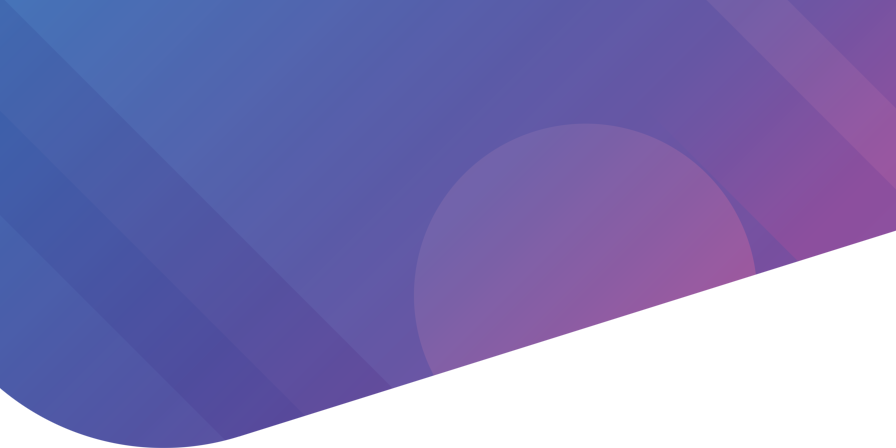
Write a Shadertoy shader that draws this background.

```glsl
// Antialiased coverage of the side where d is positive
float cover(float d) {
    return smoothstep(-0.75, 0.75, d * iResolution.y);
}

// Coverage of a strip between two values of s
float strip(float s, float low, float high) {
    return cover((s - low) * 0.707) * cover((high - s) * 0.707);
}

// Distance inside a panel with a sloped lower edge and a round corner
float panelDistance(vec2 p) {
    const float radius = 0.565;
    vec2 q = p - vec2(0.365, 0.565);
    vec2 along = vec2(0.954, 0.299);
    vec2 normal = vec2(-along.y, along.x);
    float corner = radius - length(vec2(q.x, min(q.y, 0.0)));
    float slope = radius + dot(q, normal);
    return dot(q, along) < 0.0 ? corner : slope;
}

void mainImage(out vec4 fragColor, in vec2 fragCoord) {
    vec2 p = fragCoord / iResolution.xy * vec2(2.0, 1.0);
    float u = p.x + 1.0 - p.y; // towards the lower right
    float s = p.x + p.y - 1.0; // towards the upper right

    // Blue to violet diagonal gradient
    vec3 color = mix(vec3(0.27, 0.45, 0.72), vec3(0.35, 0.36, 0.66), clamp(u / 1.2, 0.0, 1.0));
    color = mix(color, vec3(0.475, 0.31, 0.625), clamp((u - 1.2) / 1.15, 0.0, 1.0));

    // Darker strips on the left
    color -= vec3(0.020, 0.040, 0.030) * strip(s, -0.247, 0.010);
    color -= vec3(0.045, 0.055, 0.038) * strip(s, -0.480, -0.247);
    color -= vec3(0.030, 0.027, 0.018) * cover((-0.480 - s) * 0.707);

    // Warm glow and bright strip on the right
    float glow = smoothstep(1.6, 2.4, u);
    color += vec3(0.075, 0.0, -0.005) * glow * cover((s - 1.198) * 0.707);
    color += vec3(0.050, 0.030, 0.010) * strip(s, 1.577, 1.758);

    // Large disc with its own gradient
    vec3 disc = mix(vec3(0.445, 0.387, 0.667), vec3(0.61, 0.35, 0.625),
                    clamp((u - 1.5) / 0.77, 0.0, 1.0));
    color = mix(color, disc, cover(0.383 - length(p - vec2(1.307, 0.341))));

    // Faint diagonal streaks
    color += 0.003 * sin(u * 31.0) * sin(u * 13.0 + 1.0);

    // White area below the panel
    color = mix(vec3(1.0), color, cover(panelDistance(p)));
    fragColor = vec4(color, 1.0);
}
```
